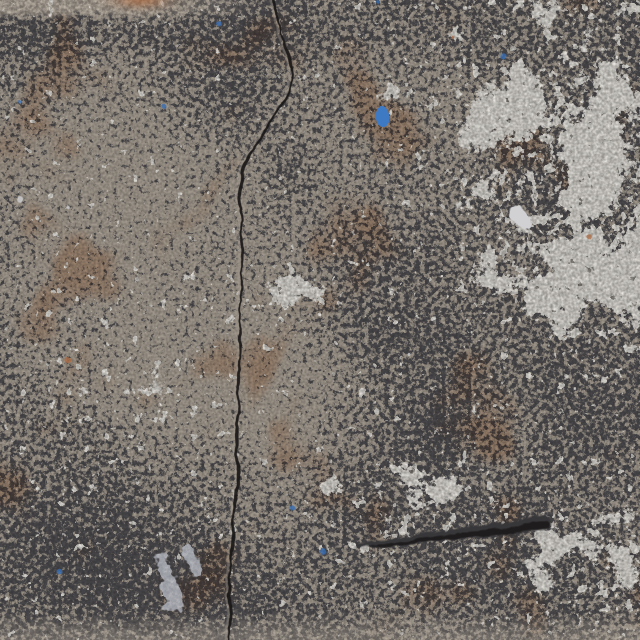
This texture is drawn by a Shadertoy shader. Its source:

```glsl
const vec3 SOOT = vec3(0.255, 0.25, 0.26);
const vec3 TAN = vec3(0.56, 0.53, 0.49);
const vec3 CEMENT = vec3(0.72, 0.71, 0.69);
const vec3 BLUE = vec3(0.22, 0.43, 0.70);
const vec3 RUST = vec3(0.66, 0.42, 0.27);
const vec3 CHALK = vec3(0.82, 0.82, 0.83);
const vec3 HOLLOW = vec3(0.10, 0.09, 0.09);

vec2 hash2(vec2 p) {
    vec3 q = fract(vec3(p.xyx) * vec3(0.1031, 0.1030, 0.0973));
    q += dot(q, q.yzx + 33.33);
    return fract((q.xx + q.yz) * q.zy);
}

float corner(vec2 cell, vec2 offset, vec2 f) {
    float angle = 6.2832 * hash2(cell + offset).x;
    return dot(vec2(cos(angle), sin(angle)), f - offset);
}

float gradientNoise(vec2 p) {
    vec2 i = floor(p), f = fract(p);
    vec2 u = f * f * f * (f * (f * 6.0 - 15.0) + 10.0);
    float low = mix(corner(i, vec2(0, 0), f), corner(i, vec2(1, 0), f), u.x);
    float high = mix(corner(i, vec2(0, 1), f), corner(i, vec2(1, 1), f), u.x);
    return mix(low, high, u.y);
}

float fbm(vec2 p, int octaves) {
    float sum = 0.0, amp = 1.0;
    for (int i = 0; i < octaves; i++) {
        sum += amp * gradientNoise(p);
        p = mat2(1.6, 1.2, -1.2, 1.6) * p + 17.3;
        amp *= 0.55;
    }
    return sum;
}

float blob(vec2 p, vec2 center, vec2 radius) {
    vec2 d = (p - center) / radius;
    return exp(-dot(d, d));
}

float fill(float d, float soft) {
    return 1.0 - smoothstep(-soft, soft, d);
}

// Signed distance to a capsule whose radius runs from ra to rb
float taper(vec2 p, vec2 a, vec2 b, float ra, float rb) {
    vec2 ab = b - a;
    float t = clamp(dot(p - a, ab) / dot(ab, ab), 0.0, 1.0);
    return length(p - a - ab * t) - mix(ra, rb, t);
}

// Share of exposed tan surface among the soot
float stainField(vec2 p) {
    float s = 0.13 + 0.32 * fbm(p * 4.0 + 3.0, 4);
    s += 0.55 * blob(p, vec2(0.16, 0.72), vec2(0.33, 0.20));
    s += 0.45 * blob(p, vec2(0.46, 0.38), vec2(0.10, 0.14));
    s += 0.40 * blob(p, vec2(0.22, 0.42), vec2(0.20, 0.18));
    s += 0.22 * blob(p, vec2(0.60, 0.74), vec2(0.18, 0.14));
    s -= 0.35 * blob(p, vec2(0.37, 0.86), vec2(0.09, 0.07));
    s -= 0.40 * blob(p, vec2(0.46, 0.73), vec2(0.05, 0.05));
    s -= 0.30 * blob(p, vec2(0.69, 0.33), vec2(0.04, 0.04));
    s -= 0.30 * blob(p, vec2(0.15, 0.10), vec2(0.22, 0.11));
    return s - 0.25 * blob(p, vec2(0.15, 0.94), vec2(0.40, 0.03));
}

// Where the pale cement skin survives
float cementField(vec2 p) {
    float c = 0.88 * blob(p, vec2(0.95, 0.61), vec2(0.20, 0.17));
    c += 0.62 * blob(p, vec2(0.84, 0.84), vec2(0.19, 0.11));
    c += 0.50 * blob(p, vec2(0.98, 0.10), vec2(0.14, 0.16));
    c += 0.42 * blob(p, vec2(0.66, 0.19), vec2(0.20, 0.11));
    c += 0.58 * blob(p, vec2(0.44, 0.545), vec2(0.08, 0.03));
    c += 0.26 * blob(p, vec2(0.20, 0.38), vec2(0.17, 0.22));
    return c + 0.40 * blob(p, vec2(0.95, 0.99), vec2(0.30, 0.03));
}

float crackPath(float y) {
    float x = 0.359 + 0.017 * smoothstep(0.0, 0.5, y);
    x += 0.082 * smoothstep(0.72, 0.885, y) - 0.031 * smoothstep(0.88, 1.0, y);
    return x + 0.007 * fbm(vec2(y * 17.0, 4.5), 4);
}

void mainImage(out vec4 fragColor, in vec2 fragCoord) {
    vec2 p = fragCoord / iResolution.xy;
    float soft = 0.8 / iResolution.y;
    float grain = fbm(p * 125.0, 3);
    float fine = gradientNoise(p * 235.0 + 9.0);
    float ragged = fbm(p * 45.0 + 31.0, 3);

    // Sooty, speckled ground
    float tanShare = smoothstep(-0.32, 0.45, 1.25 * grain + stainField(p) - 0.12);
    vec3 col = mix(SOOT, TAN, tanShare);
    float rusty = smoothstep(0.15, 0.6, fbm(p * 6.0 + 50.0, 3));
    col *= mix(vec3(1.0), vec3(0.94, 0.84, 0.77), rusty);

    // Pale strips along the top and bottom borders
    float strip = smoothstep(0.970, 0.982, p.y + 0.012 * ragged) * (1.0 - smoothstep(0.15, 0.45, p.x));
    strip = max(strip, 0.65 * (1.0 - smoothstep(0.0, 0.05, p.y + 0.02 * ragged)));
    col = mix(col, TAN * 1.12 + 0.12 * grain, strip * 0.8);

    // Cement skin and loose chips
    float cover = cementField(p);
    float skin = cover - 0.62 + 0.72 * fbm(p * 10.0 + 7.0, 5) + 0.10 * grain;
    float chips = 0.95 * ragged - 0.53 + 0.55 * cover + 0.12 * grain;
    float crumbs = 0.9 * fbm(p * 95.0 + 61.0, 2) - 0.50 + 0.25 * cover;
    float pale = max(smoothstep(-0.03, 0.05, skin), smoothstep(-0.03, 0.09, chips));
    pale = max(pale, 0.85 * smoothstep(-0.03, 0.10, crumbs));
    float pits = smoothstep(0.42, 0.62, fbm(p * 70.0 + 80.0, 3));
    col = mix(col, CEMENT + 0.13 * grain - 0.28 * pits, pale);
    col *= 1.0 + 0.24 * fine;

    // Scattered paint flecks
    for (int i = 0; i < 14; i++) {
        vec2 center = hash2(vec2(float(i) * 3.7 + 1.0, 8.0));
        vec2 kind = hash2(vec2(float(i) + 5.0, 21.0));
        vec3 paint = kind.x < 0.45 ? BLUE : (kind.x < 0.75 ? CHALK : RUST);
        float d = length(p - center) - mix(0.002, 0.006, kind.y) + 0.004 * ragged;
        col = mix(col, paint, 0.8 * fill(d, soft));
    }
    float drop = length((p - vec2(0.598, 0.818)) * vec2(1.5, 1.0)) - 0.016 + 0.003 * ragged;
    col = mix(col, BLUE * 1.1, fill(drop, soft));
    col = mix(col, RUST, 0.7 * blob(p, vec2(0.22, 1.0), vec2(0.04, 0.012)));

    // Chalky smears and a pebble
    float smear = taper(p, vec2(0.252, 0.13), vec2(0.272, 0.06), 0.007, 0.014);
    smear = min(smear, taper(p, vec2(0.293, 0.135), vec2(0.309, 0.105), 0.011, 0.009));
    col = mix(col, vec3(0.67, 0.68, 0.71) + 0.08 * grain, 0.9 * fill(smear + 0.012 * ragged, soft * 1.5));
    float pebble = taper(p, vec2(0.808, 0.663), vec2(0.822, 0.653), 0.013, 0.010);
    col = mix(col, CHALK, fill(pebble + 0.005 * ragged, soft));

    // Long crack with a lit edge
    float slope = (crackPath(p.y + 0.004) - crackPath(p.y - 0.004)) / 0.008;
    float side = (p.x - crackPath(p.y)) / sqrt(1.0 + slope * slope);
    float width = 0.0021 + 0.0016 * gradientNoise(vec2(p.y * 26.0, 2.5));
    col = mix(col, TAN * 1.15, 0.4 * fill(abs(side + 0.004) - 0.002, 0.0015));
    col = mix(col, HOLLOW, 0.92 * fill(abs(side) - width, 0.0012));

    // Gouged slot
    vec2 bent = p + vec2(0.0, 0.005 * fbm(vec2(p.x * 24.0, 6.5), 3));
    float slot = taper(bent, vec2(0.56, 0.148), vec2(0.85, 0.182), 0.002, 0.010) + 0.003 * ragged;
    col = mix(col, SOOT * 0.85, fill(slot - 0.002, 0.003));
    float core = taper(bent, vec2(0.57, 0.146), vec2(0.855, 0.179), 0.001, 0.006);
    col = mix(col, HOLLOW, 0.85 * fill(core + 0.003 * ragged, 0.002));

    fragColor = vec4(clamp(col, 0.0, 1.0), 1.0);
}
```
